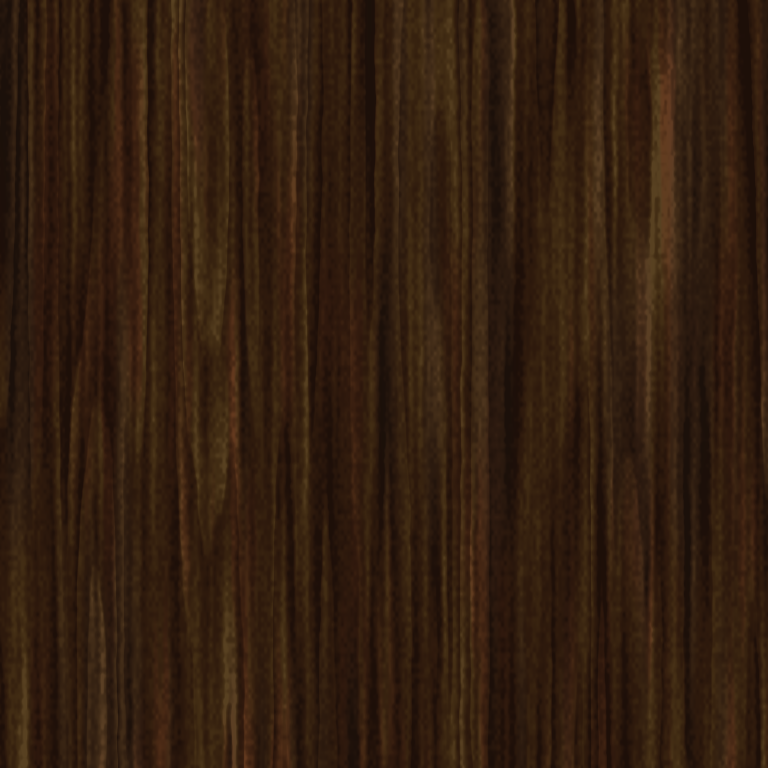
A Shadertoy shader for this texture:

```glsl
float hash(vec2 p) {
    vec3 q = fract(p.xyx * vec3(0.1031, 0.1030, 0.0973));
    q += dot(q, q.yzx + 33.33);
    return fract((q.x + q.y) * q.z);
}

float noise(vec2 p) {
    vec2 cell = floor(p), f = fract(p);
    f = f * f * (3.0 - 2.0 * f);
    float low = mix(hash(cell), hash(cell + vec2(1, 0)), f.x);
    float high = mix(hash(cell + vec2(0, 1)), hash(cell + vec2(1, 1)), f.x);
    return mix(low, high, f.y);
}

// Layered noise; each layer is finer across the grain than along it
float fiberNoise(vec2 p, int layers) {
    float sum = 0.0, weight = 0.5, total = 0.0;
    for (int i = 0; i < layers; i++) {
        sum += weight * noise(p);
        total += weight;
        weight *= 0.5;
        p = p * vec2(2.1, 1.5) + vec2(37.2, 11.7);
    }
    return sum / total;
}

// Growth rings: a crisp dark edge followed by a soft fade
float growthRing(float phase, float edge) {
    float t = fract(phase);
    float blur = clamp(max(edge, fwidth(phase)), 0.0, 0.5);
    return smoothstep(0.0, blur, t) * (1.0 - smoothstep(0.25, 1.0, t));
}

vec3 woodRamp(float tone) {
    const vec3 shadow = vec3(0.115, 0.058, 0.033);
    const vec3 umber = vec3(0.180, 0.100, 0.048);
    const vec3 brown = vec3(0.212, 0.130, 0.058);
    const vec3 olive = vec3(0.258, 0.174, 0.076);
    const vec3 straw = vec3(0.345, 0.255, 0.130);
    vec3 color = mix(shadow, umber, smoothstep(0.0, 0.38, tone));
    color = mix(color, brown, smoothstep(0.35, 0.55, tone));
    color = mix(color, olive, smoothstep(0.52, 0.75, tone));
    return mix(color, straw, smoothstep(0.72, 1.0, tone));
}

void mainImage(out vec4 fragColor, in vec2 fragCoord) {
    vec2 uv = fragCoord / iResolution.y;

    // Gentle sideways drift of the fibers
    vec2 p = uv;
    p.x += 0.006 * (noise(uv * vec2(7.0, 3.0)) - 0.5);
    p.x += 0.0025 * (noise(uv * vec2(45.0, 30.0)) - 0.5);

    // Streaks from broad bands down to single hairs
    float height = fiberNoise(p * vec2(24.0, 1.2) + 4.0, 2);
    float ring = growthRing(height * 4.0, 0.14);
    float band = noise(p * vec2(19.0, 1.2) + 51.0);
    float streak = noise(p * vec2(85.0, 2.2) + 83.0);
    float hair = noise(p * vec2(165.0, 4.0) + 19.0);
    float grain = noise(uv * vec2(240.0, 150.0)) - 0.5;

    float tone = 0.41 + 0.32 * (ring - 0.45) + 0.34 * (band - 0.5);
    tone += 0.44 * (streak - 0.5) + 0.44 * (hair - 0.5);
    tone += 0.26 * grain;

    // Thin bright slivers lie in the lit part of the rings
    float sliver = smoothstep(0.62, 0.90, noise(p * vec2(58.0, 2.5) + 301.0));
    tone += 0.20 * sliver * (ring - 0.2);
    vec3 color = woodRamp(clamp(tone, 0.0, 1.0));

    // Reddish and greyish stains in narrow lines along the grain
    float luma = dot(color, vec3(0.30, 0.59, 0.11));
    float red = smoothstep(0.50, 0.80, fiberNoise(p * vec2(62.0, 3.5) + 127.0, 2));
    float grey = smoothstep(0.50, 0.85, noise(p * vec2(50.0, 2.0) + 211.0));
    color = mix(color, luma * vec3(1.62, 0.79, 0.44), 0.60 * red);
    color = mix(color, luma * vec3(1.36, 0.90, 0.58), 0.50 * grey);

    fragColor = vec4(color, 1.0);
}
```
